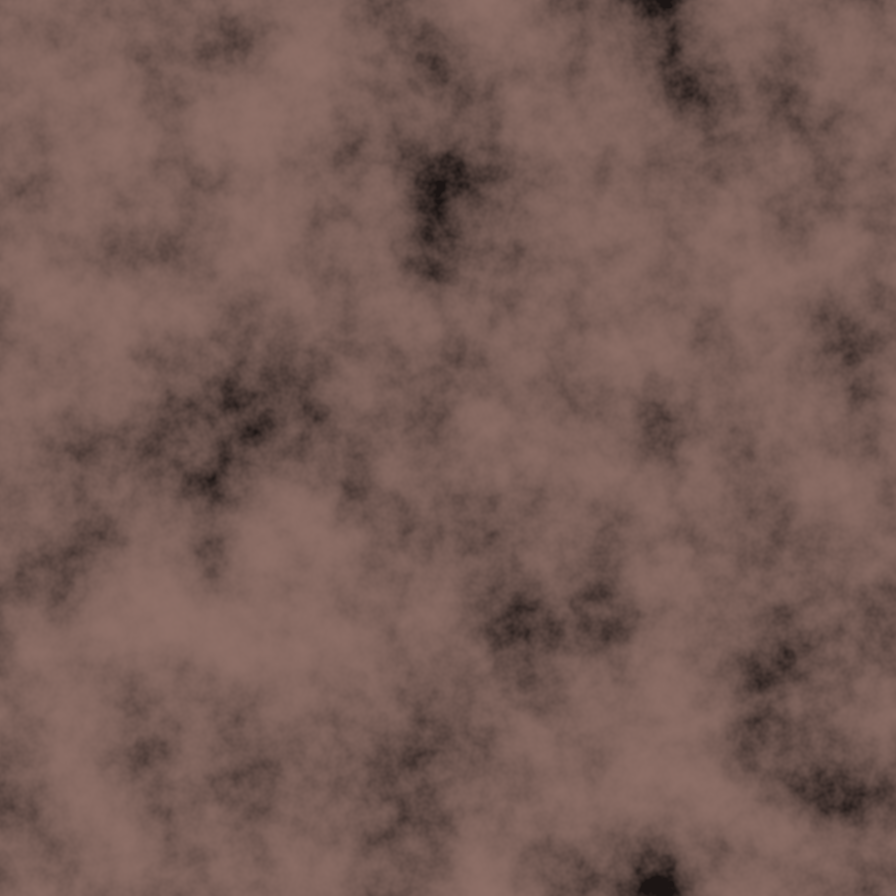
Give the GLSL for this texture, as a WebGL 2 fragment shader.

```glsl
#version 300 es
precision highp float;
// Dusty brown clouded surface with soft, sooty dark patches.
// Wrapping gradient noise is summed over octaves; its exponential gives the
// soot depth, so light areas stay smooth and dark areas turn rough.

uniform vec2 u_resolution;
out vec4 fragColor;

// Integer hash of a lattice corner and octave, as a unit gradient
vec2 gradientAt(ivec2 corner, int octave) {
    uint h = uint(corner.x) * 374761393u + uint(corner.y) * 668265263u
           + uint(octave + 23) * 974711u;
    h = (h ^ (h >> 15)) * 739982445u;
    h = (h ^ (h >> 12)) * 695872825u;
    h ^= h >> 16;
    float angle = float(h & 65535u) / 65536.0 * 6.28319;
    return vec2(cos(angle), sin(angle));
}

// Contribution of one corner, wrapped to the period
float cornerValue(ivec2 cell, ivec2 corner, vec2 f, int period, int octave) {
    return dot(gradientAt((cell + corner) % period, octave), f - vec2(corner));
}

// Gradient noise that repeats every period cells; p must not be negative
float gradientNoise(vec2 p, int period, int octave) {
    ivec2 cell = ivec2(floor(p));
    vec2 f = fract(p);
    vec2 w = f * f * f * (f * (f * 6.0 - 15.0) + 10.0);
    float bottom = mix(cornerValue(cell, ivec2(0, 0), f, period, octave),
                       cornerValue(cell, ivec2(1, 0), f, period, octave), w.x);
    float top = mix(cornerValue(cell, ivec2(0, 1), f, period, octave),
                    cornerValue(cell, ivec2(1, 1), f, period, octave), w.x);
    return mix(bottom, top, w.y);
}

// Octave sum; every second octave is turned and shrunk by a whole-number
// matrix, which hides the grid directions and still wraps
float cloudNoise(vec2 uv) {
    vec2 turned = vec2(2.0 * uv.x + uv.y, 2.0 * uv.y - uv.x + 1.0);
    float sum = 0.0;
    float amplitude = 1.0;
    int period = 5;
    for (int octave = 0; octave < 6; octave += 2) {
        vec2 shift = vec2(0.37, 0.71) * float(octave);
        float scale = float(period);
        sum += amplitude * gradientNoise(uv * scale + shift, period, octave);
        amplitude *= 0.65;
        sum += amplitude * gradientNoise(turned * scale + shift, period, octave + 1);
        amplitude *= 0.65;
        period *= 4;
    }
    return sum;
}

void main() {
    vec2 uv = gl_FragCoord.xy / u_resolution;

    // Soot depth: skewed towards a few deep patches
    float soot = min(0.105 * exp(1.75 * cloudNoise(uv)), 0.47);

    // Soot darkens the pale base
    vec3 color = vec3(0.58, 0.454, 0.42) - soot * vec3(1.0, 0.79, 0.73);
    fragColor = vec4(color, 1.0);
}
```
